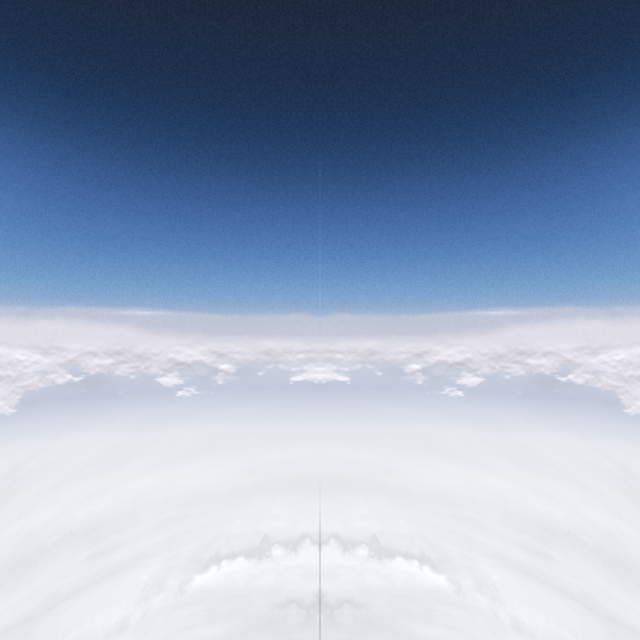
This texture is drawn by a Shadertoy shader. Its source:

```glsl
#define HORIZON 0.495
#define SKY_BEND 0.36
#define DECK_BEND 0.12
#define ARC_BEND 1.3
#define PUFF_SCALE vec2(26.0, 52.0)
#define STREAK_SCALE vec2(6.0, 34.0)
#define RELIEF 0.30
#define GRAIN 0.042
#define SEAM_WIDTH 0.0009

// Colour stops: rgb and depth below the top edge
const vec4 SKY[9] = vec4[9](
    vec4(0.12, 0.16, 0.24, 0.00), vec4(0.12, 0.19, 0.30, 0.13),
    vec4(0.13, 0.23, 0.37, 0.20), vec4(0.17, 0.29, 0.46, 0.26),
    vec4(0.25, 0.39, 0.61, 0.33), vec4(0.35, 0.51, 0.73, 0.40),
    vec4(0.47, 0.63, 0.80, 0.455), vec4(0.56, 0.67, 0.81, 0.478),
    vec4(0.68, 0.74, 0.84, 0.50));

const vec4 DECK[9] = vec4[9](
    vec4(0.74, 0.77, 0.84, 0.495), vec4(0.78, 0.79, 0.85, 0.522),
    vec4(0.85, 0.85, 0.89, 0.542), vec4(0.78, 0.81, 0.87, 0.578),
    vec4(0.76, 0.79, 0.86, 0.604), vec4(0.83, 0.85, 0.90, 0.632),
    vec4(0.90, 0.91, 0.935, 0.67), vec4(0.925, 0.93, 0.945, 0.74),
    vec4(0.92, 0.925, 0.93, 1.00));

vec3 ramp(vec4 stops[9], float depth) {
    vec3 col = stops[0].rgb;
    for (int i = 1; i < 9; i++) {
        float k = (depth - stops[i - 1].a) / (stops[i].a - stops[i - 1].a);
        col = mix(col, stops[i].rgb, clamp(k, 0.0, 1.0));
    }
    return col;
}

float hash(vec2 p) {
    vec3 q = fract(vec3(p.xyx) * 0.1031);
    q += dot(q, q.yzx + 33.33);
    return fract((q.x + q.y) * q.z);
}

float noise(vec2 p) {
    vec2 i = floor(p), f = fract(p);
    f = f * f * (3.0 - 2.0 * f);
    return mix(mix(hash(i), hash(i + vec2(1, 0)), f.x),
               mix(hash(i + vec2(0, 1)), hash(i + vec2(1, 1)), f.x), f.y);
}

float fbm(vec2 p) {
    float sum = 0.0, amp = 0.5;
    for (int i = 0; i < 5; i++) {
        sum += amp * noise(p);
        p = mat2(1.6, 1.2, -1.2, 1.6) * p + 7.3;
        amp *= 0.55;
    }
    return sum / 1.055;
}

float bump(float x, float width) {
    return exp(-x * x / (width * width));
}

// Soft oval centred at c
float blob(vec2 p, vec2 c, vec2 size) {
    vec2 d = (p - c) / size;
    return exp(-dot(d, d));
}

vec3 skyColor(float m, float depth) {
    float bend = mix(SKY_BEND, 0.06, smoothstep(0.2, 0.48, depth));
    return ramp(SKY, depth + bend * m * m);
}

// Billowing bank between the horizon and the blue shadow band
vec3 addBank(vec3 col, float m, float depth) {
    vec2 p = vec2(m, depth);
    float n = fbm(p * PUFF_SCALE + 3.0);
    float lit = n - fbm((p - vec2(0.0, 0.006)) * PUFF_SCALE + 3.0);
    float base = 0.587 + 0.012 * smoothstep(0.05, 0.2, m)
               - 0.012 * bump(m - 0.37, 0.04) + 0.045 * smoothstep(0.4, 0.5, m);
    float top = mix(0.534, 0.50, smoothstep(0.15, 0.42, m));
    float mask = smoothstep(-0.004, 0.010, base + 0.08 * (n - 0.5) - depth)
               * smoothstep(top - 0.016, top + 0.012, depth + 0.015 * (n - 0.5));
    // Blue hollows between the puffs
    float shade = blob(p, vec2(0.15, 0.577), vec2(0.05, 0.013))
                + blob(p, vec2(0.36, 0.593), vec2(0.035, 0.016))
                + 0.7 * blob(p, vec2(0.44, 0.585), vec2(0.025, 0.012))
                + 0.6 * blob(p, vec2(0.03, 0.565), vec2(0.09, 0.005));
    mask *= 1.0 - min(shade, 1.0) * smoothstep(0.68, 0.45, n);
    float billow = smoothstep(0.525, 0.56, depth);
    vec3 puff = vec3(0.885, 0.875, 0.91) + billow * (0.13 * (n - 0.5) + RELIEF * lit);
    col -= 0.035 * min(shade, 1.0);
    return mix(col, puff, 0.92 * mask);
}

// Curved streaks and scalloped ridges on the near deck
vec3 addStreaks(vec3 col, float m, float depth) {
    float near = smoothstep(0.64, 0.88, depth);
    float arc = depth - ARC_BEND * m * m;
    float n = fbm(vec2(m, depth - 0.7 * m * m) * STREAK_SCALE + 11.0);
    float fine = fbm(vec2(m, arc) * vec2(48.0, 42.0) + 5.0);
    float wobble = 0.055 * (fine - 0.5);
    float ridge = bump(arc - 0.848 + wobble, 0.011) * smoothstep(0.24, 0.17, m);
    float inner = bump(depth - 3.2 * m * m - 0.94 + wobble, 0.012)
                * smoothstep(0.09, 0.04, m);
    float crest = bump(arc - 0.868 + wobble, 0.010) * smoothstep(0.32, 0.15, m);
    float rough = bump(arc - 0.85, 0.04) * smoothstep(0.5, 0.2, m);
    float light = (0.025 + 0.08 * near) * (n - 0.52);
    light += (0.02 * near + 0.10 * rough) * (fine - 0.5);
    light += 0.03 * crest - 0.07 * (ridge + inner) * (0.4 + fine);
    light -= 0.02 * smoothstep(0.88, 1.0, depth) * smoothstep(0.35, 0.05, m);
    return col + light * vec3(1.0, 0.98, 0.94);
}

void mainImage(out vec4 fragColor, in vec2 fragCoord) {
    vec2 uv = fragCoord / iResolution.xy;
    float m = abs(uv.x - 0.5), depth = 1.0 - uv.y;

    // Cloud deck
    float deckDepth = depth - DECK_BEND * m * m * smoothstep(0.54, 0.62, depth);
    vec3 deck = addStreaks(addBank(ramp(DECK, deckDepth), m, depth), m, depth);

    // Hazy horizon with low distant humps
    float horizon = HORIZON - 0.013 * smoothstep(0.1, 0.3, m) - 0.005 * bump(m - 0.03, 0.016);
    horizon += 0.012 * (fbm(vec2(m * 16.0, depth * 60.0)) - 0.5);
    vec3 col = mix(skyColor(m, depth), deck,
                   smoothstep(horizon - 0.006, horizon + 0.005, depth));
    col += 0.06 * blob(vec2(m, depth), vec2(0.28, 0.489), vec2(0.04, 0.003));

    // Fine grain, stronger in the sky
    float grain = noise(vec2(m, uv.y) * 500.0) - 0.5;
    col += grain * GRAIN * mix(1.0, 0.3, smoothstep(0.45, 0.55, depth));

    // Thin mirror seam: pale above, dark below
    float seam = smoothstep(SEAM_WIDTH * 1.5, SEAM_WIDTH * 0.3, m);
    col += seam * 0.04 * smoothstep(0.18, 0.3, depth) * smoothstep(0.5, 0.45, depth);
    col -= seam * 0.18 * smoothstep(0.72, 0.88, depth);

    fragColor = vec4(clamp(col, 0.0, 1.0), 1.0);
}
```
